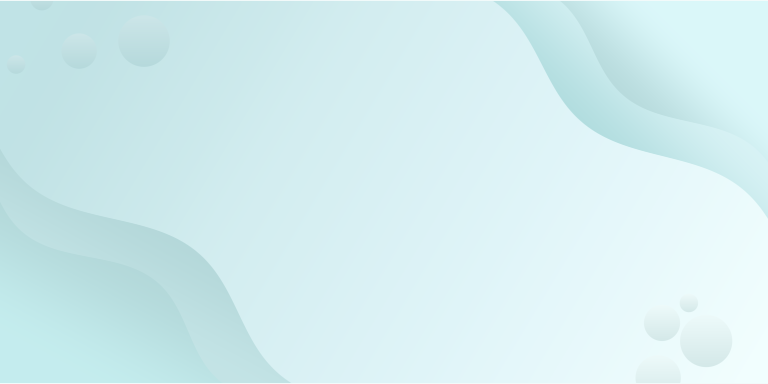
A Shadertoy shader for this background:

```glsl
// Bubbles: centre x, centre y (measured downward), radius
const vec3 BUBBLES[8] = vec3[8](
    vec3(0.375, 0.107, 0.067), vec3(0.206, 0.133, 0.046),
    vec3(0.042, 0.168, 0.024), vec3(0.109, -0.003, 0.030),
    vec3(1.839, 0.888, 0.068), vec3(1.724, 0.841, 0.047),
    vec3(1.794, 0.789, 0.024), vec3(1.714, 0.984, 0.059));

// Coverage beyond a diagonal wave given by offset, amplitude, crest and period
float waveMask(vec2 p, vec4 wave) {
    float along = p.x + p.y;
    float ripple = wave.y * cos(6.28319 * (along - wave.z) / wave.w);
    float side = p.x - p.y - wave.x - 0.14 * along + ripple;
    float soft = 0.5 * fwidth(side);
    return smoothstep(-soft, soft, side);
}

// Shading depth toward the corner, tilted along the diagonal
float cornerDepth(vec2 p, float tilt) {
    return p.x - p.y - tilt * (p.x + p.y - 1.87);
}

vec3 backdrop(vec2 p) {
    float t = p.x + 0.6 * p.y;
    vec3 color = mix(vec3(0.733, 0.873, 0.884), vec3(0.81, 0.92, 0.93), smoothstep(-0.1, 1.0, t));
    color = mix(color, vec3(0.88, 0.96, 0.975), clamp(t - 0.75, 0.0, 1.0));
    color = mix(color, vec3(0.945, 0.995, 0.995), clamp((t - 1.73) / 0.8, 0.0, 1.0));
    return color + 0.016 * smoothstep(0.35, 0.0, t);
}

void mainImage(out vec4 fragColor, in vec2 fragCoord) {
    // Height spans one unit, width two, y grows downward
    vec2 p = 2.0 * fragCoord / iResolution.x;
    p.y = 1.0 - fragCoord.y / iResolution.y;
    float pixel = 1.0 / iResolution.y;
    vec3 color = backdrop(p);

    // Upper right waves
    float depth = cornerDepth(p, 0.0);
    vec3 band = mix(vec3(0.685, 0.86, 0.868), vec3(0.845, 0.95, 0.96), smoothstep(1.12, 1.60, depth));
    vec3 inner = mix(vec3(0.715, 0.855, 0.862), vec3(0.855, 0.967, 0.977), smoothstep(1.34, 1.69, depth));
    color = mix(color, band, waveMask(p, vec4(1.021, 0.081, 1.857, 1.104)));
    color = mix(color, inner, waveMask(p, vec4(1.182, 0.070, 1.890, 0.885)));

    // Lower left waves, in half-turned coordinates
    vec2 q = vec2(2.031, 0.977) - p;
    depth = cornerDepth(q, 0.3);
    band = mix(vec3(0.705, 0.845, 0.852), vec3(0.765, 0.892, 0.90), smoothstep(1.15, 1.60, depth));
    inner = mix(vec3(0.70, 0.845, 0.85), vec3(0.768, 0.927, 0.932), smoothstep(1.32, 1.85, depth));
    color = mix(color, band, waveMask(q, vec4(1.029, 0.090, 1.857, 1.146)));
    color = mix(color, inner, waveMask(q, vec4(1.195, 0.077, 1.880, 0.898)));

    // Bubbles, lighter at the top
    for (int i = 0; i < 8; i++) {
        vec3 bubble = BUBBLES[i];
        vec2 offset = p - bubble.xy;
        float fall = clamp(0.5 + 0.5 * offset.y / bubble.z, 0.0, 1.0);
        vec3 dark = i < 4 ? vec3(0.71, 0.85, 0.86) : vec3(0.83, 0.91, 0.91);
        vec3 light = i < 4 ? vec3(0.80, 0.90, 0.91) : vec3(0.93, 0.98, 0.98);
        float cover = smoothstep(0.7 * pixel, -0.7 * pixel, length(offset) - bubble.z);
        color = mix(color, mix(light, dark, fall), cover);
    }

    // Thin pale border along the top and bottom
    float border = 1.0 - smoothstep(0.001, 0.004, min(p.y, 1.0 - p.y));
    color = mix(color, vec3(0.95, 0.98, 0.98), border);
    fragColor = vec4(color, 1.0);
}
```
